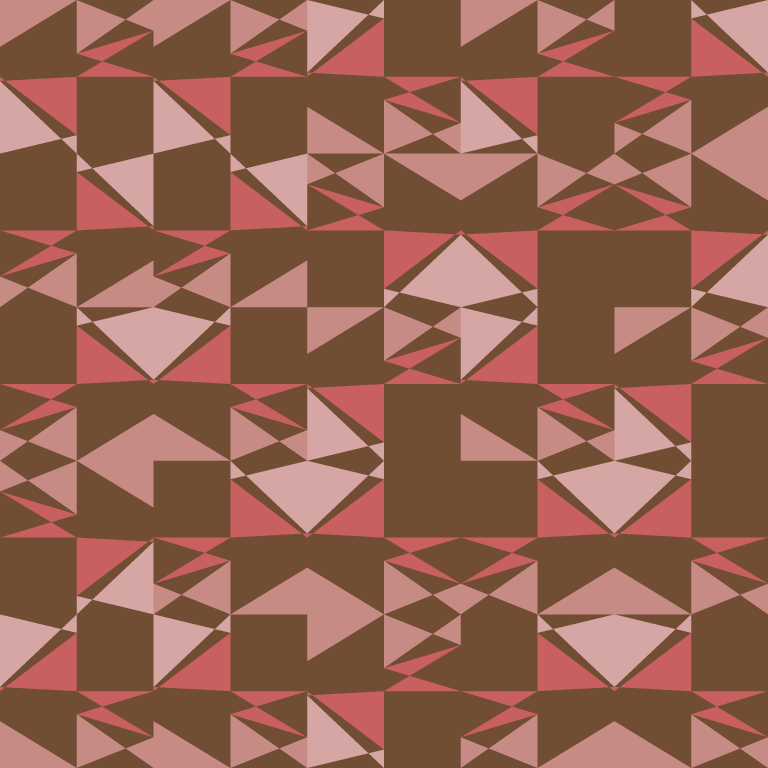
Give the GLSL for this pattern, as a Shadertoy shader.

```glsl
const float TILES = 5.0;              // four-patch tiles across and down
const int SAMPLES = 4;                // antialiasing samples per axis

const vec3 BROWN = vec3(0.443, 0.302, 0.200);
const vec3 ROSE  = vec3(0.780, 0.545, 0.525);
const vec3 BLUSH = vec3(0.835, 0.650, 0.645);
const vec3 CORAL = vec3(0.785, 0.375, 0.380);

// Heights where the patch edges are cut: x on the outer side, y on the inner
const vec2 SHALLOW_CUT = vec2(0.40, 0.70);
const vec2 STEEP_CUT   = vec2(0.945, 0.24);
const float WEDGE_HEIGHT = 0.61;

float hash(vec2 p) {
    return fract(sin(dot(p, vec2(127.1, 311.7))) * 43758.5453);
}

// Height of q above the line from (0, start) to (1, end)
float above(vec2 q, float start, float end) {
    return q.y - mix(start, end, q.x);
}

// Negative inside the two side triangles of a crossing pair of lines
float outerCross(vec2 q, vec2 cut) {
    return above(q, 0.0, cut.y) * above(q, cut.x, 0.0);
}

float innerCross(vec2 q, vec2 cut) {
    return above(q, cut.x, 1.0) * above(q, 1.0, cut.y);
}

vec3 wedgePatch(vec2 q) {
    return above(q, WEDGE_HEIGHT, 0.0) < 0.0 ? ROSE : BROWN;
}

vec3 shallowPatch(vec2 q) {
    if (outerCross(q, SHALLOW_CUT) < 0.0) return ROSE;
    bool pastCut = above(q, SHALLOW_CUT.x, SHALLOW_CUT.y) > 0.0;
    return pastCut && innerCross(q, SHALLOW_CUT) > 0.0 ? CORAL : BROWN;
}

vec3 steepPatch(vec2 q) {
    if (outerCross(q, STEEP_CUT) < 0.0) return BLUSH;
    return innerCross(q, STEEP_CUT) < 0.0 ? CORAL : BROWN;
}

vec3 quilt(vec2 p) {
    vec2 grid = p * TILES;
    vec2 local = fract(grid) * 2.0 - 1.0;

    // Each tile is mirrored at random along both axes
    float turn = floor(4.0 * hash(floor(grid) + 1.0));
    local *= 1.0 - 2.0 * vec2(mod(turn, 2.0), floor(turn / 2.0));

    // Patch coordinates run from the tile border (0) to its centre (1)
    vec2 q = 1.0 - abs(local);
    if (local.y > 0.0) return local.x < 0.0 ? wedgePatch(q) : shallowPatch(q);
    return local.x < 0.0 ? steepPatch(q) : BROWN;
}

void mainImage(out vec4 fragColor, in vec2 fragCoord) {
    // Average a grid of samples inside the pixel
    vec3 sum = vec3(0.0);
    for (int j = 0; j < SAMPLES; j++) {
        for (int i = 0; i < SAMPLES; i++) {
            vec2 offset = (vec2(i, j) + 0.5) / float(SAMPLES) - 0.5;
            sum += quilt((fragCoord + offset) / iResolution.y);
        }
    }
    fragColor = vec4(sum / float(SAMPLES * SAMPLES), 1.0);
}
```
